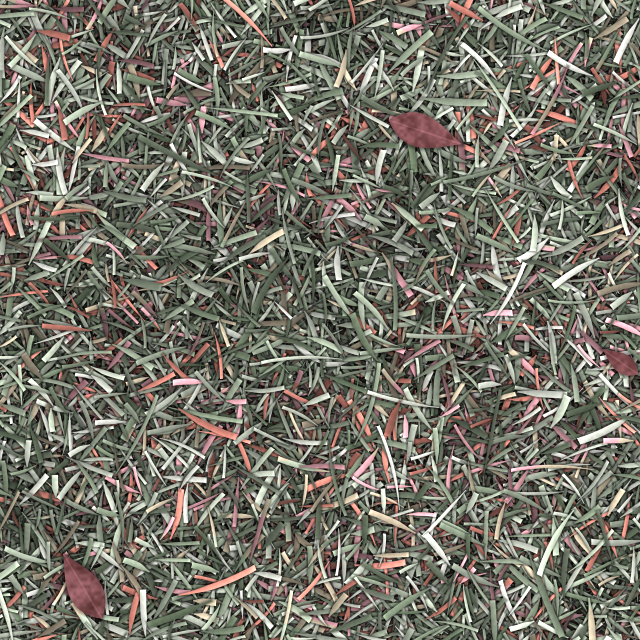
Give the GLSL for this texture, as a WebGL 2 fragment shader.

```glsl
#version 300 es
precision highp float;

uniform vec2 u_resolution;
out vec4 fragColor;

const int LAYERS = 26;
const int LONG_LAYERS = 2;          // topmost layers with longer, sparse blades
const float CELL = 0.045;           // blade spacing and longest half length
const float LONG_SCALE = 1.7;
const float LONG_CHANCE = 0.25;
const vec2 HALF_WIDTH = vec2(0.0021, 0.0052);
const vec2 TONE = vec2(0.37, 0.96);
const float EDGE = 0.0011;
const float SHADOW_REACH = 0.0045;
const float SHADOW = 0.36;
const float LEAF_CELL = 0.3;
const float LEAF_CHANCE = 0.17;

const vec3 SOIL = vec3(0.14, 0.115, 0.10);
const vec3 GREEN = vec3(0.91, 1.05, 0.84);
const vec3 SILVER = vec3(1.02, 1.02, 0.99);
const vec3 STRAW = vec3(1.09, 1.01, 0.87);
const vec3 PINK = vec3(1.22, 0.89, 0.94);
const vec3 RUST = vec3(1.20, 0.76, 0.68);
const vec3 LEAF_DARK = vec3(0.32, 0.17, 0.17);
const vec3 LEAF_LIGHT = vec3(0.66, 0.43, 0.45);

float hash(vec2 p) {
    return fract(sin(dot(p, vec2(127.1, 311.7))) * 43758.5453);
}

vec4 hash4(vec2 p) {
    vec4 s = p.x * vec4(127.1, 269.5, 419.2, 74.7) + p.y * vec4(311.7, 183.3, 371.9, 246.1);
    return fract(sin(s) * 43758.5453);
}

float noise(vec2 p) {
    vec2 i = floor(p), f = fract(p);
    f = f * f * (3.0 - 2.0 * f);
    return mix(mix(hash(i), hash(i + vec2(1, 0)), f.x),
               mix(hash(i + vec2(0, 1)), hash(i + vec2(1, 1)), f.x), f.y);
}

vec2 rotate(vec2 p, float a) {
    float c = cos(a), s = sin(a);
    return vec2(c * p.x + s * p.y, c * p.y - s * p.x);
}

vec3 bladeTint(float pick, float tone, float depth, float litter) {
    float dead = mix(0.26, 0.07, depth) * (0.4 + 1.4 * litter);
    if (pick < dead * 0.5) return RUST;
    if (pick < dead) return PINK;
    if (pick < dead + 0.10) return STRAW;
    return mix(GREEN, SILVER, clamp(0.75 * tone + 0.6 * (pick - 0.4), 0.0, 1.0));
}

// One scattered layer of bent, tapered blades with soft contact shadows
vec3 drawBlades(vec3 color, vec2 uv, int layer, float aa, float litter) {
    float depth = float(layer) / float(LAYERS - 1);
    bool isLong = layer >= LAYERS - LONG_LAYERS;
    float scale = isLong ? LONG_SCALE : 1.0;
    float cell = CELL * scale;
    vec2 seed = vec2(float(layer) * 17.3, float(layer) * 7.9);
    vec2 grid = rotate(uv, float(layer) * 1.3) / cell + seed;
    vec2 home = floor(grid);
    for (int k = 0; k < 9; k++) {
        vec2 id = home + vec2(k % 3 - 1, k / 3 - 1);
        vec4 a = hash4(id + seed);
        vec4 b = hash4(id + seed + 53.7);
        if (isLong && b.w > LONG_CHANCE) continue;
        vec2 p = rotate((grid - id - a.xy) * cell, a.z * 6.2832);
        float halfLength = cell * mix(0.35, 0.93, a.w);
        float along = p.x / halfLength;
        p.y += (b.x - 0.5) * 0.22 * halfLength * (along * along - 0.4);
        float width = mix(HALF_WIDTH.x, HALF_WIDTH.y, b.y * b.y) * mix(1.0, scale, 0.25);
        float profile = width * (1.0 - 0.75 * smoothstep(0.1, 1.0, along));
        float d = max(abs(p.y) - profile, abs(p.x) - halfLength);
        if (d > SHADOW_REACH) continue;

        color *= 1.0 - SHADOW * (1.0 - smoothstep(0.0, SHADOW_REACH, d));
        float tone = fract(b.z * 7.31 + a.w);
        float light = mix(TONE.x, TONE.y, tone) * mix(0.42, 1.0, depth);
        light *= 1.0 + 0.13 * clamp(p.y / width, -1.0, 1.0) - 0.10 * along;
        light *= 1.0 + 0.18 * smoothstep(-0.8, -1.0, along);
        vec3 blade = light * bladeTint(b.z, tone, depth, litter);
        color = mix(color, blade, 1.0 - smoothstep(-aa, aa, d));
    }
    return color;
}

// Rare dry leaves, pointed at both ends, with a midrib
vec3 drawLeaves(vec3 color, vec2 uv, float aa) {
    vec2 home = floor(uv / LEAF_CELL);
    for (int k = 0; k < 9; k++) {
        vec2 id = home + vec2(k % 3 - 1, k / 3 - 1);
        vec4 h = hash4(id + 31.4);
        if (hash(id + 8.6) > LEAF_CHANCE) continue;
        vec2 p = rotate(uv - (id + h.xy) * LEAF_CELL, h.z * 6.2832);
        float halfLength = mix(0.022, 0.062, h.w);
        float x = p.x / halfLength;
        float profile = halfLength * 0.42 * (1.0 - x * x) * (1.0 - 0.45 * x);
        float d = max(abs(p.y) - profile, abs(p.x) - halfLength);
        color *= 1.0 - 0.4 * (1.0 - smoothstep(0.0, 0.008, d));
        float mottle = noise(uv * 70.0) * 0.6 + 0.4 * noise(uv * 180.0);
        float rib = 1.0 - smoothstep(0.0, 0.0025, abs(p.y));
        vec3 leaf = mix(LEAF_DARK, LEAF_LIGHT, clamp(mottle + 0.3 * rib + 6.0 * p.y, 0.0, 1.0));
        color = mix(color, leaf, 1.0 - smoothstep(-aa, aa, d));
    }
    return color;
}

void main() {
    float span = min(u_resolution.x, u_resolution.y);
    vec2 uv = gl_FragCoord.xy / span;
    float aa = max(EDGE, 0.7 / span);
    float litter = smoothstep(0.25, 0.8, noise(uv * 9.0 + 4.0));

    vec3 color = SOIL * (0.7 + 0.6 * noise(uv * 90.0));
    for (int i = 0; i < LAYERS; i++) {
        color = drawBlades(color, uv, i, aa, litter);
    }
    color = drawLeaves(color, uv, aa);

    // Broad patches of light and fine grain
    color *= 0.92 + 0.2 * noise(uv * 5.0 + 11.0);
    color *= 0.95 + 0.1 * noise(uv * 240.0);
    fragColor = vec4(clamp(color, 0.0, 1.0), 1.0);
}
```
